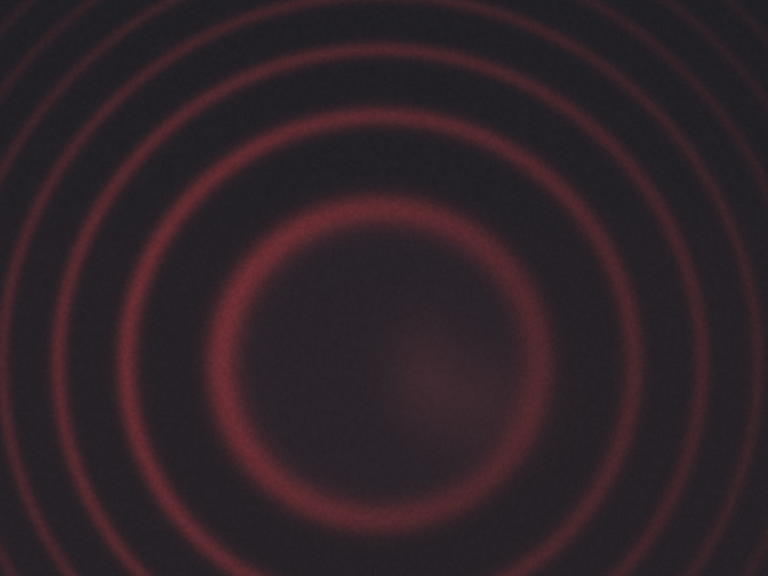
A Shadertoy shader for this background:

```glsl
// Dim red interference rings on a near-black violet ground.
// Rings repeat evenly in squared radius, so they crowd and thin outward;
// a faint off-centre glow and soft grain finish the surface.

#define CENTER       vec2(0.660, 0.368)
#define FIRST_RING   0.0762   // squared radius of the inner ring
#define RING_STEP    0.1182   // squared-radius gap between rings
#define RING_WIDTH   0.098    // softness, as a share of the gap
#define RING_FADE    3.0      // rings until the strength halves
#define BRIGHT_SIDE  vec2(-0.92, 0.40)
#define GRAIN_SCALE  230.0
#define GRAIN_AMOUNT 0.014

const vec3 GROUND_TOP = vec3(0.130, 0.124, 0.145);
const vec3 GROUND_LOW = vec3(0.150, 0.130, 0.150);
const vec3 INNER_HAZE = vec3(0.016, 0.010, 0.014);
const vec3 RING_TINT  = vec3(0.270, 0.048, 0.050);
const vec3 GLOW_TINT  = vec3(0.082, 0.024, 0.024);

float hash(vec2 p) {
    vec3 q = fract(vec3(p.xyx) * 0.1031);
    q += dot(q, q.yzx + 33.33);
    return fract((q.x + q.y) * q.z);
}

float valueNoise(vec2 p) {
    vec2 cell = floor(p), f = fract(p);
    f = f * f * (3.0 - 2.0 * f);
    return mix(mix(hash(cell), hash(cell + vec2(1, 0)), f.x),
               mix(hash(cell + vec2(0, 1)), hash(cell + vec2(1, 1)), f.x), f.y);
}

float softSpot(vec2 p, vec2 center, vec2 size) {
    vec2 d = (p - center) / size;
    return exp(-dot(d, d));
}

// Strength of the ring pattern at an offset from the centre
float rings(vec2 offset) {
    float order = (dot(offset, offset) - FIRST_RING) / RING_STEP;
    float nearest = max(floor(order + 0.5), 0.0);
    float d = (order - nearest) / RING_WIDTH;
    float fade = 1.0 / (1.0 + pow(nearest / RING_FADE, 2.0));
    float side = dot(offset / max(length(offset), 0.001), BRIGHT_SIDE);
    return exp(-0.5 * d * d) * fade * (0.77 + 0.24 * side);
}

void mainImage(out vec4 fragColor, in vec2 fragCoord) {
    // Height units, kept centred for other aspect ratios
    vec2 uv = fragCoord / iResolution.y;
    uv.x += 0.5 * (4.0 / 3.0 - iResolution.x / iResolution.y);
    vec2 offset = (uv - CENTER) * vec2(1.0, 1.024);

    // Ground, with a slight haze inside the first ring
    vec3 color = mix(GROUND_LOW, GROUND_TOP, smoothstep(0.3, 1.0, uv.y));
    color += INNER_HAZE * (1.0 - smoothstep(0.20, 0.30, length(offset)));

    // Off-centre glow drifting to the lower right
    float glow = 0.75 * softSpot(uv, vec2(0.735, 0.355), vec2(0.065, 0.090))
               + 0.70 * softSpot(uv, vec2(0.835, 0.300), vec2(0.095, 0.085));
    color += GLOW_TINT * glow;

    // Rings, slightly roughened, then overall grain
    float grain = valueNoise(uv * GRAIN_SCALE) - 0.5;
    color += RING_TINT * rings(offset) * (1.0 + 0.12 * grain);
    color += GRAIN_AMOUNT * grain;

    fragColor = vec4(color, 1.0);
}
```
